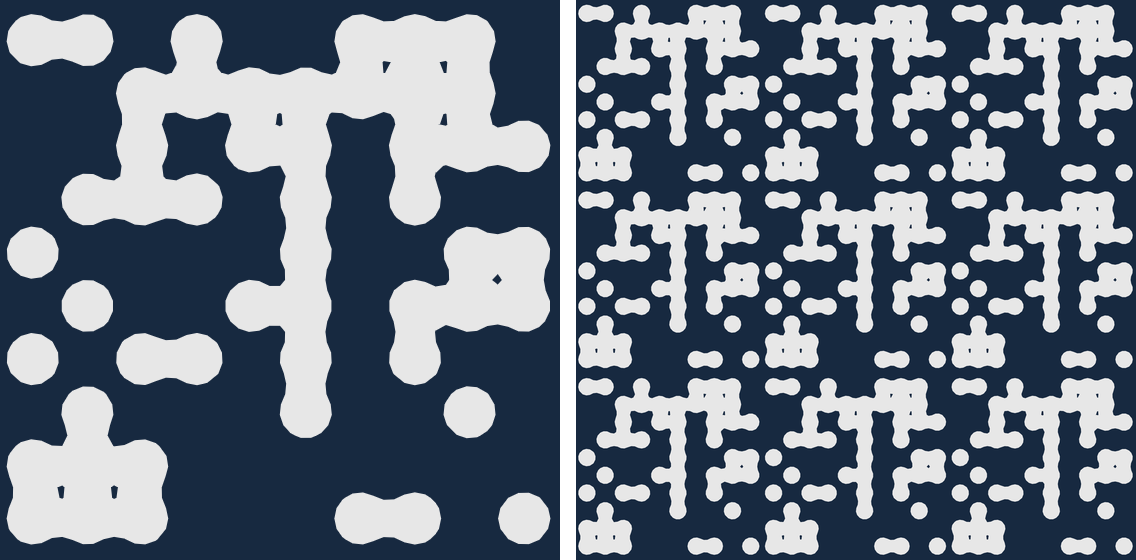
Left: one tile. Right: repeated 3 by 3.
Reproduce this pattern procedurally as a WebGL 1 fragment shader.

```glsl
precision highp float;
// Pale dots on a grid, about half of its sites filled irregularly, melting into
// their direct neighbours as metaballs. The field is sampled on a coarse mesh and
// outlined by marching squares; a plain margin lets the tile repeat seamlessly.

uniform vec2 u_resolution;

const vec3 NAVY = vec3(0.09, 0.16, 0.25);
const vec3 PALE = vec3(0.905);
const float SITES = 10.0;                   // dot sites per side
const vec2 FIRST = vec2(0.0586, 0.0742);    // centre of the lower left site
const vec2 PITCH = vec2(0.0975, 0.0949);    // spacing of the sites
const float RADIUS = 0.0467;                // radius of a lone dot
const float REACH = 0.0815;                 // range of influence, below the pitch
const float MESH = 54.0;                    // contour mesh cells per side
const float PRIME = 103.0;                  // modulus of the site pattern

float mulMod(float a, float b) {
  float product = a * b;
  return product - PRIME * floor((product + 0.5) / PRIME);
}

// 1 for a filled site: its number is a quadratic residue, tested by Euler's
// criterion n^51 = 1 (mod 103), which fills about half of the grid.
float filled(vec2 site) {
  vec2 bounds = step(-0.5, site) * step(site, vec2(SITES - 0.5));
  if (bounds.x * bounds.y < 0.5) return 0.0;
  float n = 1.0 + site.x + SITES * (SITES - 1.0 - site.y);
  float power = mulMod(mulMod(n, n), n);
  for (int i = 0; i < 3; i++) power = mulMod(power, power);
  power = mulMod(power, n);
  power = mulMod(mulMod(power, power), n);
  return step(power, 1.5);
}

float falloff(float distSq) {
  float f = max(0.0, 1.0 - distSq / (REACH * REACH));
  return f * f;
}

// Metaball field at a mesh node, positive inside the blobs.
float field(vec2 node) {
  vec2 p = node / MESH - FIRST;
  vec2 nearest = floor(p / PITCH + 0.5);
  float sum = 0.0;
  for (int j = -1; j <= 1; j++) {
    for (int i = -1; i <= 1; i++) {
      vec2 site = nearest + vec2(float(i), float(j));
      vec2 offset = p - site * PITCH;
      float weight = falloff(dot(offset, offset));
      if (weight > 0.0) sum += weight * filled(site);
    }
  }
  return sum - falloff(RADIUS * RADIUS);
}

// Signed distance to the line that cuts off the corner at the origin.
float cornerCut(float corner, float alongX, float alongY, vec2 t) {
  vec2 slope = vec2(alongX, alongY) - corner;
  return (corner + dot(slope, t)) / length(slope);
}

// Marching squares: signed distance to the outline, in mesh cells.
float outline(vec2 p) {
  vec2 node = floor(p);
  vec2 t = p - node;
  // Corner order: lower left, lower right, upper left, upper right.
  vec4 v = vec4(field(node), field(node + vec2(1.0, 0.0)),
                field(node + vec2(0.0, 1.0)), field(node + 1.0));
  vec4 inside = step(0.0, v);
  float count = dot(inside, vec4(1.0));
  if (count < 0.5) return -1.0;
  if (count > 3.5) return 1.0;

  // One corner differs: mirror the cell to bring it to the origin.
  if (count < 1.5 || count > 2.5) {
    vec4 odd = count < 1.5 ? inside : 1.0 - inside;
    if (odd.y + odd.w > 0.5) { v = v.yxwz; t.x = 1.0 - t.x; }
    if (odd.z + odd.w > 0.5) { v = v.zwxy; t.y = 1.0 - t.y; }
    return cornerCut(v.x, v.y, v.z, t);
  }

  // Opposite corners inside: two separate cuts.
  if (inside.x == inside.w) {
    if (inside.x < 0.5) { v = v.yxwz; t.x = 1.0 - t.x; }
    return max(cornerCut(v.x, v.y, v.z, t), cornerCut(v.w, v.z, v.y, 1.0 - t));
  }

  // One whole side inside: a line between two opposite edges.
  if (inside.x == inside.y) { v = v.xzyw; t = t.yx; }
  float low = v.x / (v.x - v.y);
  float high = v.z / (v.z - v.w);
  float d = (mix(low, high, t.y) - t.x) / length(vec2(1.0, high - low));
  return v.x >= 0.0 ? d : -d;
}

void main() {
  vec2 uv = gl_FragCoord.xy / u_resolution;
  float pixel = MESH / min(u_resolution.x, u_resolution.y);
  float cover = clamp(outline(uv * MESH) / pixel + 0.5, 0.0, 1.0);
  gl_FragColor = vec4(mix(NAVY, PALE, cover), 1.0);
}
```
